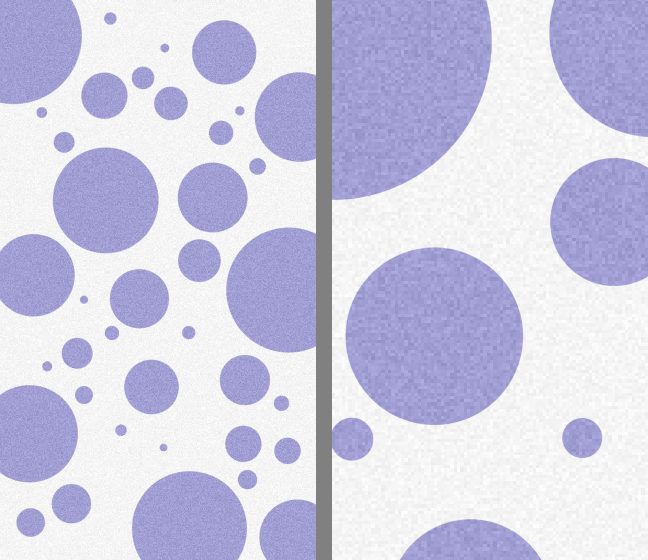
Left: the whole. Right: its middle third, enlarged.
Write a Shadertoy shader that draws this pattern.

```glsl
// Scattered lilac discs of many sizes on off-white paper, with fine grain.

const int DISCS = 38;
const int TRIES = 500;

// Sineless hash: 2D point to two values in 0..1
vec2 hash22(vec2 p) {
    vec3 q = fract(p.xyx * vec3(0.1031, 0.1030, 0.0973));
    q += dot(q, q.yzx + 33.33);
    return fract((q.xx + q.yz) * q.zy);
}

// Signed distance to the nearest disc; discs are packed from large to small
float discField(vec2 p, float height) {
    vec3 discs[DISCS];
    int placed = 0;
    float nearest = 10.0;

    for (int k = 0; k < TRIES; k++) {
        if (placed >= DISCS) break;
        float radius = 0.212 * exp(-0.085 * float(placed)) + 0.003;

        // Evenly spread candidate with random jitter
        vec2 spread = fract(vec2(0.10, 0.93) + float(k) * vec2(0.7549, 0.5698));
        vec2 centre = vec2(spread.x * 1.1 - 0.05, spread.y * height);
        centre += 0.08 * (hash22(vec2(float(k), 7.0)) - 0.5);

        // Only large discs may be cut by the canvas edge
        vec2 inset = min(centre, vec2(1.0, height) - centre);
        bool fits = radius > 0.1 || min(inset.x, inset.y) > radius + 0.02;

        // Keep a gap to every disc already placed
        for (int j = 0; j < placed; j++) {
            if (!fits) break;
            fits = distance(centre, discs[j].xy) > radius + discs[j].z + 0.022;
        }
        if (fits) {
            discs[placed] = vec3(centre, radius);
            placed++;
            nearest = min(nearest, distance(p, centre) - radius);
        }
    }
    return nearest;
}

void mainImage(out vec4 fragColor, in vec2 fragCoord) {
    vec2 uv = fragCoord / iResolution.x;
    float height = iResolution.y / iResolution.x;
    float soft = 0.75 / iResolution.x;

    float disc = 1.0 - smoothstep(-soft, soft, discField(uv, height));
    vec3 paper = vec3(0.96);
    vec3 lilac = vec3(0.63, 0.62, 0.83);
    vec3 color = mix(paper, lilac, disc);

    // Fine grain, stronger on the discs
    vec2 speckle = hash22(floor(uv * 288.0) + 11.0);
    color += (speckle.x + speckle.y - 1.0) * mix(0.035, 0.06, disc);

    fragColor = vec4(clamp(color, 0.0, 1.0), 1.0);
}
```
